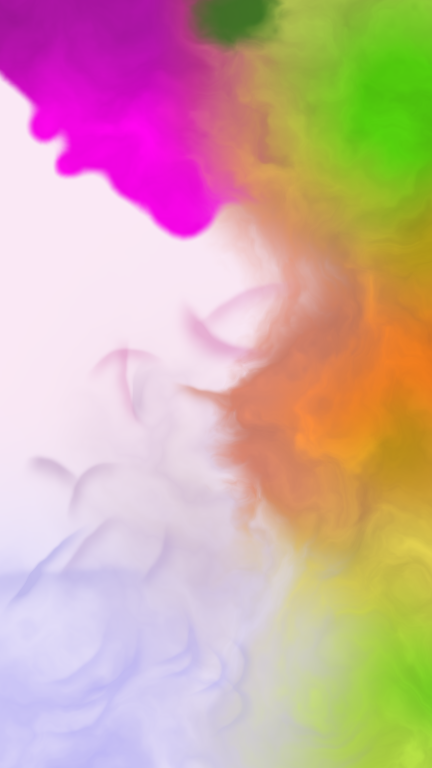
A Shadertoy shader for this background:

```glsl
const vec3 PAPER_PINK = vec3(0.98, 0.91, 0.96);
const vec3 PAPER_LILAC = vec3(0.91, 0.89, 0.98);
const vec3 MAGENTA = vec3(0.93, 0.02, 0.87);
const vec3 PLUM = vec3(0.66, 0.08, 0.63);
const vec3 WINE = vec3(0.72, 0.27, 0.45);
const vec3 FOREST = vec3(0.2, 0.44, 0.12);
const vec3 GREEN = vec3(0.31, 0.77, 0.05);
const vec3 MOSS = vec3(0.66, 0.72, 0.3);
const vec3 GOLD = vec3(0.84, 0.64, 0.26);
const vec3 ORANGE = vec3(0.93, 0.48, 0.12);
const vec3 ROSE = vec3(0.82, 0.5, 0.42);
const vec3 OLIVE = vec3(0.66, 0.57, 0.06);
const vec3 MUSTARD = vec3(0.79, 0.73, 0.28);
const vec3 LIME = vec3(0.68, 0.82, 0.26);
const vec3 SAGE = vec3(0.76, 0.76, 0.66);
const vec3 VIOLET = vec3(0.68, 0.65, 0.95);
const vec3 PINK = vec3(0.84, 0.48, 0.71);
const vec3 MAUVE = vec3(0.7, 0.56, 0.73);
const float CURL = 0.07;     // bending of the smoke
const float BILLOW = 0.11;   // roughness of the cloud rim
const float SHADING = 0.24;  // light and dark inside the cloud

// Smooth step that may run either way
float ramp(float a, float b, float x) {
  float t = clamp((x - a) / (b - a), 0.0, 1.0);
  return t * t * (3.0 - 2.0 * t);
}

float hash(vec2 p) {
  vec3 h = fract(p.xyx * vec3(0.1031, 0.103, 0.0973));
  h += dot(h, h.yzx + 33.33);
  return fract((h.x + h.y) * h.z);
}

float noise(vec2 p) {
  vec2 i = floor(p), f = fract(p);
  f = f * f * (3.0 - 2.0 * f);
  return mix(mix(hash(i), hash(i + vec2(1, 0)), f.x),
             mix(hash(i + vec2(0, 1)), hash(i + vec2(1, 1)), f.x), f.y);
}

// Layered noise centred on zero
float fbm(vec2 p) {
  float sum = -0.48, amp = 0.5;
  p *= 0.5;
  for (int i = 0; i < 5; i++) {
    p = mat2(1.6, 1.2, -1.2, 1.6) * p + 7.3;
    sum += amp * noise(p);
    amp *= 0.5;
  }
  return sum;
}

float glow(vec2 p, vec2 centre, vec2 radius) {
  vec2 d = (p - centre) / radius;
  return exp(-dot(d, d));
}

// Blends a disc into a distance field
float addLobe(float d, vec2 p, vec2 centre, float radius) {
  float lobe = length(p - centre) - radius, k = 0.02;
  float h = max(k - abs(d - lobe), 0.0) / k;
  return min(d, lobe) - h * h * k * 0.25;
}

// Tapered, bowed strand from a to b with one crisp flank
float wisp(vec2 p, vec2 a, vec2 b, float bow, float width) {
  float len = length(b - a);
  vec2 dir = (b - a) / len;
  float t = dot(p - a, dir) / len;
  float side = dot(p - a, vec2(-dir.y, dir.x)) - bow * 4.0 * t * (1.0 - t);
  float s = side / (width * (side > 0.0 ? 0.5 : 1.5));
  return exp(-s * s) * ramp(-0.1, 0.25, t) * ramp(1.1, 0.6, t);
}

// Left rim of the cloud at height y
float cloudRim(float y) {
  float bulge = (y - 0.44) / 0.11;
  return 0.37 - 0.085 * exp(-bulge * bulge) - 0.12 * ramp(0.62, 0.79, y) - 0.05 * ramp(0.2, 0.0, y);
}

vec3 cloudColour(vec2 p, float depth) {
  vec3 c = mix(LIME, MUSTARD, ramp(0.08, 0.27, p.y));
  c = mix(c, ORANGE, ramp(0.28, 0.5, p.y));
  c = mix(c, GOLD, ramp(0.55, 0.71, p.y));
  c = mix(c, MOSS, ramp(0.74, 0.96, p.y));
  c = mix(c, ROSE, ramp(0.24, 0.02, depth) * ramp(0.24, 0.4, p.y) * ramp(1.1, 0.8, p.y));
  c = mix(c, SAGE, ramp(0.16, -0.04, depth) * ramp(0.36, 0.1, p.y));
  c = mix(c, GREEN, min(1.0, 1.3 * glow(p, vec2(0.545, 0.85), vec2(0.125, 0.125))));
  c = mix(c, OLIVE, 0.8 * glow(p, vec2(0.58, 0.68), vec2(0.07, 0.08)));
  c = mix(c, OLIVE, 0.6 * glow(p, vec2(0.52, 0.42), vec2(0.06, 0.05)));
  return mix(c, GREEN, 0.65 * glow(p, vec2(0.57, 0.11), vec2(0.08, 0.07)));
}

// Distance to the lobed plume, negative inside
float plume(vec2 p) {
  float d = dot(vec2(0.0, 0.905) - p, vec2(0.675, 0.738));
  d = max(d, 0.735 - p.y);
  d = addLobe(d, p, vec2(0.06, 0.836), 0.021);
  d = addLobe(d, p, vec2(0.091, 0.785), 0.016);
  d = addLobe(d, p, vec2(0.125, 0.81), 0.034);
  d = addLobe(d, p, vec2(0.18, 0.775), 0.036);
  return addLobe(d, p, vec2(0.237, 0.737), 0.045);
}

void mainImage(out vec4 fragColor, in vec2 fragCoord) {
  vec2 p = fragCoord / iResolution.y;
  vec2 swirl = vec2(fbm(p * 7.0), fbm(p * 7.0 + 19.0));
  vec2 q = p + CURL * swirl, s = p + 0.6 * CURL * swirl;
  float billow = fbm(p * 9.0 + swirl * 3.0), fine = fbm(p * 22.0 + swirl * 7.0);

  // Pale backdrop, haze and soft veils
  vec3 col = mix(PAPER_LILAC, PAPER_PINK, ramp(0.2, 0.5, p.y));
  col = mix(col, SAGE * vec3(1.1, 1.0, 1.2), glow(q, vec2(0.25), vec2(0.13, 0.22)) * (0.6 + billow));
  float mist = ramp(0.34, 0.08, q.y) * ramp(0.38, 0.1, q.x);
  col = mix(col, VIOLET, clamp(mist * (0.5 + 1.1 * billow), 0.0, 1.0));
  float fold = 1.0 - 3.0 * abs(noise(p * mat2(9, 4, -5, 7) + swirl * 4.0) - 0.5);
  float veil = max(fold, 0.0) * ramp(0.6, 0.45, p.y) * ramp(0.05, 0.22, p.x + 0.5 * ramp(0.3, 0.1, p.y));
  vec3 tint = mix(VIOLET, MAUVE, ramp(0.1, 0.4, p.y));
  col = mix(col, tint, 0.2 * veil);

  // Scattered strands
  float strands = 0.0;
  for (float i = 0.0; i < 14.0; i++) {
    vec2 r = vec2(hash(vec2(i, 3)), hash(vec2(i, 8)));
    vec2 a = vec2(0.3 * r.x, 0.04 + 0.42 * r.y * (0.4 + 2.0 * r.x * (1.0 - 0.5 * r.x)));
    strands += wisp(s, a, a + vec2(0.11 - 0.12 * r.x, 0.08), 0.08 * (r.y - 0.5), 0.008);
  }
  col = mix(col, tint, 0.36 * min(strands, 1.0) * ramp(0.55, 0.45, p.y));

  // Cloud on the right
  float depth = p.x - cloudRim(p.y) + BILLOW * billow + 0.05 * fine;
  float soft = mix(0.13, 0.025, ramp(0.14, 0.38, p.y)) + 0.045 * ramp(0.52, 0.68, p.y);
  vec3 smoke = cloudColour(q, depth) * (1.0 + SHADING * (billow + 0.7 * fine));
  col = mix(col, smoke, ramp(-soft, soft * 1.4, depth));

  // Larger wisps
  float pink = wisp(s, vec2(0.23, 0.61), vec2(0.35, 0.545), -0.012, 0.012);
  pink += 0.6 * wisp(s, vec2(0.115, 0.515), vec2(0.21, 0.54), 0.018, 0.008);
  pink += 0.6 * wisp(s, vec2(0.16, 0.56), vec2(0.185, 0.45), -0.012, 0.007);
  pink += 0.6 * wisp(s, vec2(0.25, 0.585), vec2(0.38, 0.63), 0.012, 0.01);
  col = mix(col, PINK, 0.5 * min(pink, 1.0));
  col = mix(col, ROSE, 0.6 * wisp(s, vec2(0.23, 0.505), vec2(0.37, 0.49), -0.008, 0.009));
  col = mix(col, MAUVE, 0.45 * wisp(s, vec2(0.04, 0.395), vec2(0.105, 0.36), 0.012, 0.012));
  float violet = wisp(s, vec2(0.005, 0.205), vec2(0.11, 0.31), 0.01, 0.006);
  violet += 0.6 * wisp(s, vec2(-0.05, 0.23), vec2(0.2, 0.25), 0.008, 0.016);
  col = mix(col, VIOLET * 0.93, 0.5 * min(violet, 1.0));

  // Magenta plume with a wine flank
  float body = ramp(0.007, -0.007, plume(p + 0.02 * swirl) + 0.006 * fine);
  float flank = ramp(0.37, 0.25, p.x + 0.1 * billow + 0.04 * fine);
  vec3 dye = mix(MAGENTA, PLUM, ramp(0.82, 0.99, q.y));
  dye = mix(dye, WINE, ramp(0.19, 0.31, q.x) * ramp(0.7, 0.84, q.y));
  col = mix(col, dye * (1.0 + 0.25 * billow), body * flank);

  // Dark green puff at the top
  float puff = length((q - vec2(0.33, 0.985)) * vec2(0.8, 1.0)) + 0.05 * billow;
  col = mix(col, FOREST, 0.9 * ramp(0.065, 0.02, puff));
  fragColor = vec4(clamp(col, 0.0, 1.0), 1.0);
}
```
